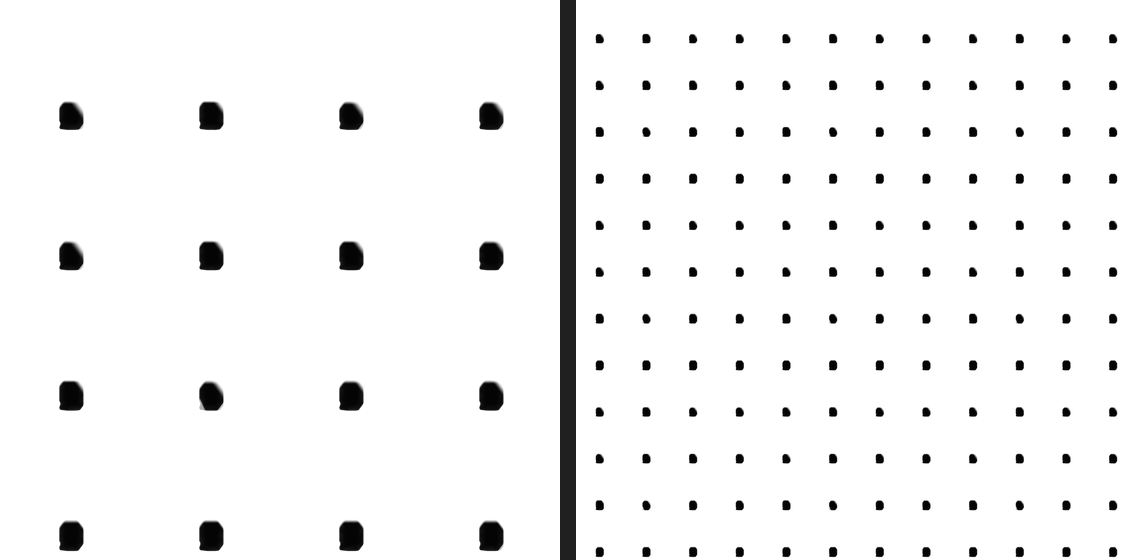
Left, the tile; right, the same tile 3 across and 3 down.
This pattern is drawn by a WebGL 2 fragment shader. Its source:

```glsl
#version 300 es
precision highp float;
// Four by four grid of small black, chamfered ink dabs with worn edges on white.

uniform vec2 u_resolution;
out vec4 fragColor;

const float REPEATS = 4.0;
// All lengths below are in cell units.
const vec2 DAB_CENTER = vec2(0.510, 0.175);
const vec2 DAB_HALF = vec2(0.088, 0.105);
const vec4 CORNER_CUT = vec4(0.034, 0.042, 0.012, 0.036); // TL, TR, BL, BR
const float CORNER_SLOPE = 0.75;
const float SIDE_SOFTNESS = 0.012;
const float TOP_SOFTNESS = 0.030;
const float CORNER_FADE = 0.055;
const vec2 CHIPPED_CELL = vec2(1.0, 1.0);
const vec3 PAPER = vec3(1.0);
const vec3 INK = vec3(0.015);
const vec3 WORN_INK = vec3(0.16);

float hash(vec2 p) {
  vec3 q = fract(vec3(p.xyx) * 0.1031);
  q += dot(q, q.yzx + 33.33);
  return fract((q.x + q.y) * q.z);
}

float valueNoise(vec2 p) {
  vec2 i = floor(p);
  vec2 f = fract(p);
  f = f * f * (3.0 - 2.0 * f);
  float low = mix(hash(i), hash(i + vec2(1.0, 0.0)), f.x);
  float high = mix(hash(i + vec2(0.0, 1.0)), hash(i + 1.0), f.x);
  return mix(low, high, f.y);
}

// Signed distance to a line across one corner of the dab.
float cornerDistance(vec2 p, vec2 side, vec2 halfSize, float cut) {
  vec2 normal = vec2(1.0, CORNER_SLOPE);
  return (dot(p * side - halfSize, normal) + cut) / length(normal);
}

// Opacity that fades inward from an edge by the given softness.
float edgeCover(float d, float softness, float pixel) {
  return 1.0 - smoothstep(-softness - pixel, pixel, d);
}

void main() {
  vec2 grid = gl_FragCoord.xy / u_resolution * REPEATS;
  vec2 cell = mod(floor(grid), REPEATS);
  vec2 p = fract(grid) - DAB_CENTER;
  float pixel = 0.6 * REPEATS / min(u_resolution.x, u_resolution.y);

  // Variation between repeats: lower rows are taller and less faded.
  float rnd = hash(cell + 7.0);
  float rnd2 = hash(cell + 23.0);
  float height = cell.y / (REPEATS - 1.0);
  vec2 halfSize = DAB_HALF + vec2(0.0, mix(0.007, -0.001, height));
  vec4 cut = CORNER_CUT + vec4(rnd - 0.5, rnd2 - 0.5, 0.0, rnd - 0.5) * 0.016;

  // Flat sides, with a small step in the lower left.
  float notch = 0.007 * smoothstep(-0.035, -0.055, p.y)
              * smoothstep(-0.090, -0.060, p.y);
  float sides = max(abs(p.x) - halfSize.x, -p.x - halfSize.x + notch);
  float top = p.y - halfSize.y;
  float bottom = -p.y - halfSize.y + 0.006 * smoothstep(0.02, 0.09, abs(p.x));

  // Cut corners.
  float topLeft = cornerDistance(p, vec2(-1.0, 1.0), halfSize, cut.x);
  float topRight = cornerDistance(p, vec2(1.0, 1.0), halfSize, cut.y);
  float lowLeft = cornerDistance(p, vec2(-1.0, -1.0), halfSize, cut.z);
  float lowRight = cornerDistance(p, vec2(1.0, -1.0), halfSize, cut.w);

  // Soft upper edges, crisp lower ones.
  float fade = mix(0.012, CORNER_FADE, smoothstep(0.0, 0.5, height) * (0.6 + 0.4 * rnd2));
  float cover = edgeCover(sides, 0.004, pixel)
              * edgeCover(top, TOP_SOFTNESS * (0.5 + 0.5 * rnd), pixel)
              * edgeCover(bottom, 0.003, pixel)
              * edgeCover(topLeft, SIDE_SOFTNESS, pixel)
              * edgeCover(topRight, fade, pixel)
              * edgeCover(lowLeft, 0.003, pixel);

  // Some dabs keep a pale trace below the lower right cut.
  float trace = 0.4 * step(0.6, rnd2) * edgeCover(lowRight - 0.014, 0.015, pixel);
  cover *= max(edgeCover(lowRight, 0.003, pixel), trace);

  // One dab is worn to grey at the lower left.
  float chipped = 1.0 - step(0.5, distance(cell, CHIPPED_CELL));
  float chip = smoothstep(0.008, -0.008, p.x + 0.052 + 0.45 * (p.y + 0.09))
             * smoothstep(-0.015, -0.035, p.y);
  cover *= 1.0 - 0.65 * chipped * chip;

  // Uneven ink, greyer near the rim and in the lower part.
  float rim = max(max(sides, bottom), max(lowLeft, lowRight));
  float mottle = valueNoise(p * 30.0 + cell * 11.0 + 50.0);
  float wear = smoothstep(-0.055, 0.0, rim) * (0.2 + 0.4 * mottle);
  vec3 ink = mix(INK, WORN_INK, wear);

  fragColor = vec4(mix(PAPER, ink, cover), 1.0);
}
```
